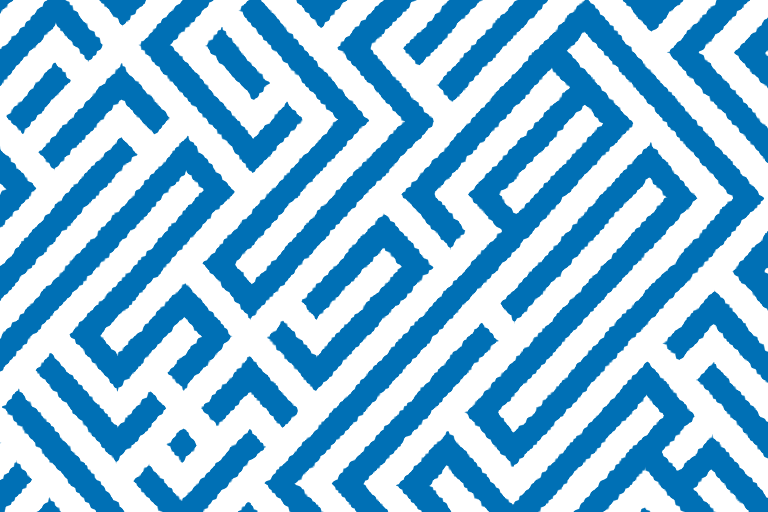
Write a WebGL 1 fragment shader that draws this pattern.

```glsl
precision highp float;
// Diagonal maze of blue strokes with rough, hand-cut edges on white.
// Coarse cells link at random to a neighbour; strokes run around the linked
// cells on a lattice twice as fine, then a few strokes are cut or joined.

uniform vec2 u_resolution;

const vec3 PAPER = vec3(1.0);
const vec3 INK = vec3(0.0, 0.44, 0.71);
const float PERIOD = 0.096;        // stroke spacing, in canvas heights
const float STROKE = 0.475;        // stroke width, in periods
const float RISE_ANGLE = 0.819;    // direction of the rising strokes
const float FALL_ANGLE = -0.846;   // direction of the falling strokes
const float CUT_SHARE = 0.09;
const float JOIN_SHARE = 0.015;

float hash(vec2 p, float seed) {
  return fract(sin(dot(p, vec2(127.1, 311.7)) + seed * 74.7) * 43758.5);
}

// Distance to the nearest of the points scattered one per unit cell
float cellular(vec2 p) {
  vec2 cell = floor(p);
  float nearest = 2.0;
  for (int y = -1; y <= 1; y++) {
    for (int x = -1; x <= 1; x++) {
      vec2 c = cell + vec2(float(x), float(y));
      vec2 site = c + vec2(hash(c, 1.0), hash(c, 2.0));
      nearest = min(nearest, distance(p, site));
    }
  }
  return nearest;
}

// Slow drift of the strokes from layered sines
vec2 drift(vec2 p) {
  return sin(p.yx * 23.0 + vec2(0.0, 2.0)) + 0.6 * sin(p.yx * 57.0 + p * 31.0);
}

// Canvas position to skewed lattice coordinates
vec2 toLattice(vec2 p, float rise, float fall) {
  vec2 u = vec2(cos(rise), sin(rise));
  vec2 v = vec2(cos(fall), sin(fall));
  float area = u.x * v.y - u.y * v.x;
  return vec2(p.x * v.y - p.y * v.x, u.x * p.y - u.y * p.x) / area;
}

// Neighbour picked by a coarse cell, mostly along the rising direction
vec2 choice(vec2 cell) {
  float r = hash(cell, 3.0);
  if (r < 0.60) return vec2(1.0, 0.0);
  if (r < 0.74) return vec2(-1.0, 0.0);
  return vec2(0.0, r < 0.87 ? 1.0 : -1.0);
}

// 1 where either of two neighbouring cells picked the other
float link(vec2 cell, vec2 dir) {
  float forward = step(0.5, dot(choice(cell), dir));
  float backward = step(0.5, dot(choice(cell + dir), -dir));
  return max(forward, backward);
}

// 1 where a stroke runs from a node to the next one along an axis
float strand(vec2 node, vec2 along) {
  float r = hash(node, 5.0 + along.x);
  if (r < CUT_SHARE) return 0.0;
  if (r > 1.0 - JOIN_SHARE) return 1.0;
  vec2 cell = floor(node * 0.5);
  vec2 corner = node - 2.0 * cell;
  vec2 across = along.yx;
  if (dot(corner, along) > 0.5) return link(cell, along);
  float side = 2.0 * dot(corner, across) - 1.0;
  return 1.0 - link(cell, across * side);
}

// Square-ended distance to the centre line of the strokes
float mazeDistance(vec2 q) {
  vec2 node = floor(q + 0.5);
  vec2 f = q - node;
  vec2 a = abs(f);
  vec2 back = step(f, vec2(0.0));
  float armU = strand(node - vec2(back.x, 0.0), vec2(1.0, 0.0));
  float armV = strand(node - vec2(0.0, back.y), vec2(0.0, 1.0));
  float d = max(a.x, a.y);
  if (armU > 0.5) d = min(d, a.y);
  if (armV > 0.5) d = min(d, a.x);
  return d;
}

void main() {
  vec2 p = gl_FragCoord.xy / u_resolution.y;
  float pixel = 1.0 / u_resolution.y;

  // Strokes
  vec2 q = toLattice(p + 0.0009 * drift(p), RISE_ANGLE, FALL_ANGLE) / PERIOD;
  float d = (mazeDistance(q + vec2(7.3, 12.2)) - 0.5 * STROKE) * PERIOD;

  // Ragged edges
  d += 0.0055 * (cellular(p / 0.011) - 0.42);

  float ink = 1.0 - smoothstep(-0.75 * pixel, 0.75 * pixel, d);
  gl_FragColor = vec4(mix(PAPER, INK, ink), 1.0);
}
```
